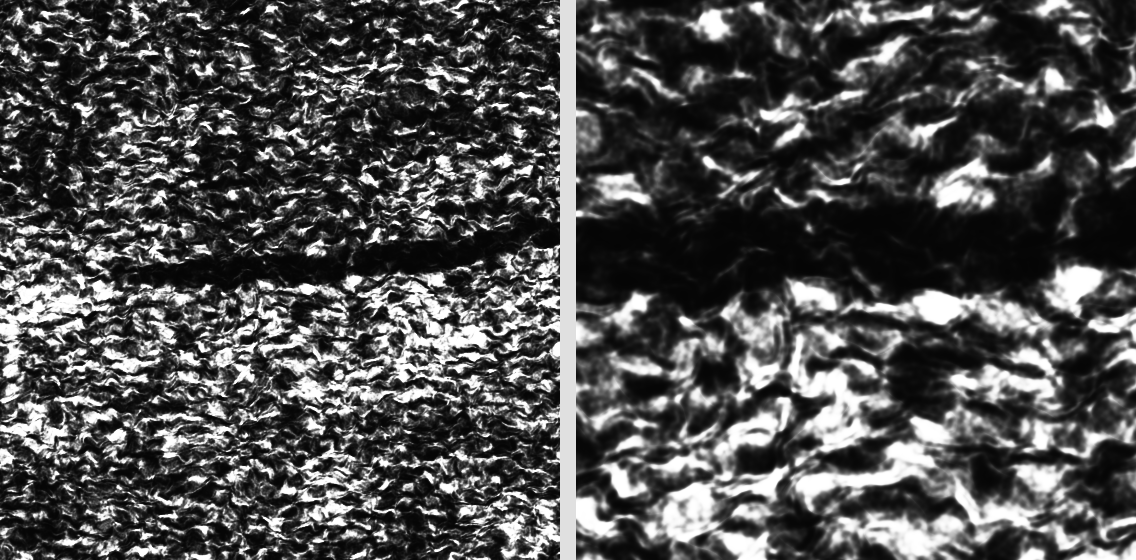
Left, the full canvas; right, a detail of the centre.
A WebGL 1 fragment shader for this texture:

```glsl
precision highp float;

uniform vec2 u_resolution;

// Tone: brightness grows exponentially with density, then saturates
const float MID_TONE = 0.155;
const float CONTRAST = 1.5;
const float BLACK_LEVEL = 0.02;

// Noise cells per canvas side; flatter cells give horizontal flecks
const vec2 PATCH_FREQ = vec2(6.0, 11.0);
const vec2 FLECK_FREQ = vec2(29.0, 62.0);
const vec2 THREAD_FREQ = vec2(36.0, 68.0);
const vec2 DETAIL_FREQ = vec2(64.0, 112.0);
const vec2 FINE_FREQ = vec2(135.0, 190.0);
const float GRAIN_FREQ = 260.0;

// Share of each layer in the density
const float PATCH_AMOUNT = 0.28;
const float FLECK_AMOUNT = 0.66;
const float THREAD_AMOUNT = 0.28;
const float DETAIL_AMOUNT = 0.46;
const float FINE_AMOUNT = 0.32;
const float GRAIN_AMOUNT = 0.13;

// Bending of the fibres
const float SWAY = 0.005;
const float RIPPLE = 0.0022;

// Broad layout
const float BELT_Y = 0.40;
const float BELT_WIDTH = 0.12;
const float BELT_GAIN = 0.55;
const float UPPER_LOSS = 0.28;
const float BASE_DENSITY = 0.06;
const float CLEFT_Y = 0.512;
const float CLEFT_BEND = 0.15;
const float CLEFT_HALF_WIDTH = 0.019;
const float CLEFT_DEPTH = 2.4;

const float TAU = 6.2831853;
const float NOISE_DEVIATION = 0.21;

float hash(vec2 cell) {
  return fract(sin(dot(cell, vec2(127.1, 311.7))) * 43758.5453);
}

float cornerSlope(vec2 cell, vec2 offset) {
  float angle = TAU * hash(cell);
  return dot(vec2(cos(angle), sin(angle)), offset);
}

// Gradient noise scaled to unit deviation
float noise(vec2 p) {
  vec2 cell = floor(p);
  vec2 f = fract(p);
  vec2 w = f * f * (3.0 - 2.0 * f);
  vec2 e = vec2(1.0, 0.0);
  float low = mix(cornerSlope(cell, f), cornerSlope(cell + e, f - e), w.x);
  float high = mix(cornerSlope(cell + e.yx, f - e.yx),
                   cornerSlope(cell + 1.0, f - 1.0), w.x);
  return mix(low, high, w.y) / NOISE_DEVIATION;
}

// Small turn that keeps the noise grids from lining up
vec2 turn(vec2 p, float angle) {
  float c = cos(angle);
  float s = sin(angle);
  return vec2(c * p.x - s * p.y, s * p.x + c * p.y);
}

vec2 bend(vec2 p) {
  vec2 sway = vec2(noise(p * 9.0 + 31.0), noise(p * 9.0 + 57.0));
  vec2 ripple = vec2(noise(p * 48.0 + 13.0), noise(p * 48.0 + 83.0));
  return p + SWAY * sway + RIPPLE * ripple;
}

// Bright belt, thinner upper field and the dark cleft between them
float layout(vec2 p) {
  float fromBelt = (p.y - BELT_Y) / BELT_WIDTH;
  float belt = BELT_GAIN * exp(-fromBelt * fromBelt);
  float upper = UPPER_LOSS * smoothstep(0.5, 0.7, p.y) * (1.4 - 0.8 * p.x);
  float leftGlow = 0.5 * exp(-dot((p - vec2(0.06, 0.5)) * 8.0,
                                  (p - vec2(0.06, 0.5)) * 8.0));

  float along = p.x - 0.3;
  float center = CLEFT_Y + CLEFT_BEND * along * along;
  float edge = abs(p.y - center) + 0.004 * noise(p * vec2(18.0, 30.0));
  float cleft = 1.0 - smoothstep(CLEFT_HALF_WIDTH * 0.7,
                                 CLEFT_HALF_WIDTH * 1.7, edge);
  cleft *= smoothstep(0.12, 0.34, p.x) * (1.0 - 0.35 * smoothstep(0.8, 1.0, p.x));
  return BASE_DENSITY + belt + leftGlow - upper - CLEFT_DEPTH * cleft;
}

// Flecks, threads and grain added from coarse to fine
float fibres(vec2 p) {
  vec2 q = bend(p);
  float thread = (0.8 - abs(noise(turn(q, 0.12) * THREAD_FREQ + 41.0))) / 0.6;
  float density = PATCH_AMOUNT * noise(q * PATCH_FREQ + 7.0);
  density += FLECK_AMOUNT * noise(turn(q, -0.08) * FLECK_FREQ + 19.0);
  density += THREAD_AMOUNT * thread;
  density += DETAIL_AMOUNT * noise(turn(q, 0.2) * DETAIL_FREQ + 5.0);
  density += FINE_AMOUNT * noise(turn(q, -0.3) * FINE_FREQ + 71.0);
  density += GRAIN_AMOUNT * noise(turn(p, 0.6) * GRAIN_FREQ + 97.0);
  return density;
}

void main() {
  vec2 p = gl_FragCoord.xy / u_resolution;
  float light = MID_TONE * exp(CONTRAST * (layout(p) + fibres(p)));
  float grey = light / pow(1.0 + pow(light, 4.0), 0.25);
  gl_FragColor = vec4(vec3(mix(BLACK_LEVEL, 1.0, grey)), 1.0);
}
```
